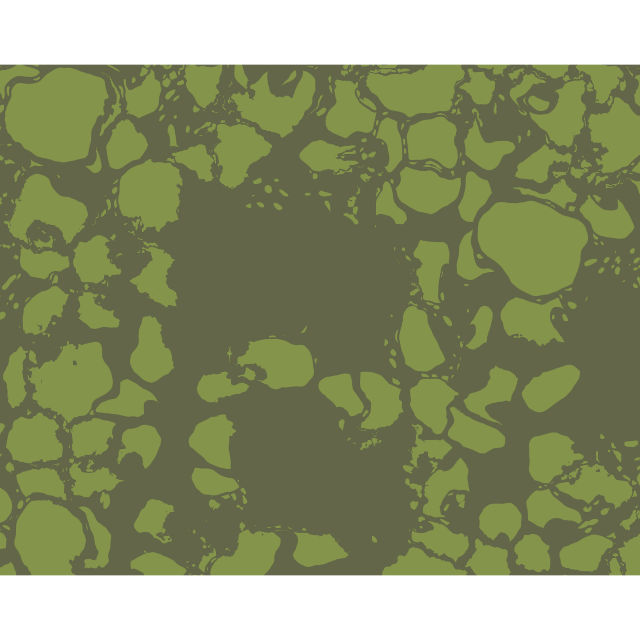
Reproduce this pattern procedurally as a WebGL 2 fragment shader.

```glsl
#version 300 es
precision highp float;
// Ragged green patches on dark olive, between two white bands.
// Large blobs, packed medium blobs and crumbs are scattered on jittered grids;
// fractal warping frays their outlines and a few clearings stay empty.

#define LARGE_CELL 0.25
#define MEDIUM_CELL 0.09
#define CRUMB_CELL 0.02
#define MOAT 0.013
#define GAP 0.007
#define WARP 0.045
#define BAND 0.101

uniform vec2 u_resolution;
out vec4 fragColor;

const vec3 OLIVE = vec3(0.392, 0.400, 0.290);
const vec3 GREEN = vec3(0.518, 0.580, 0.294);
const vec3 RIM = vec3(0.36, 0.39, 0.25);

// Clearings: centre and half size
const vec4 CLEARINGS[3] = vec4[3](
  vec4(0.45, 0.57, 0.165, 0.10),
  vec4(0.50, 0.245, 0.13, 0.088),
  vec4(0.96, 0.44, 0.065, 0.13));

vec2 hash2(vec2 p) {
  vec3 q = fract(p.xyx * vec3(0.1031, 0.1030, 0.0973));
  q += dot(q, q.yzx + 33.33);
  return fract((q.xx + q.yz) * q.zy);
}

vec2 noise2(vec2 p) {
  vec2 i = floor(p), f = fract(p);
  f = f * f * (3.0 - 2.0 * f);
  return mix(mix(hash2(i), hash2(i + vec2(1, 0)), f.x),
             mix(hash2(i + vec2(0, 1)), hash2(i + 1.0), f.x), f.y);
}

// Fractal displacement: some stretches of outline are smooth, others frayed
vec2 warp(vec2 p) {
  float rough = mix(0.22, 0.62, smoothstep(0.3, 0.7, noise2(p * 11.0 + 70.0).x));
  float amp = WARP, freq = 14.0;
  vec2 shift = vec2(0.0);
  for (int i = 0; i < 5; i++) {
    shift += amp * (noise2(p * freq + float(i) * 17.3) - 0.5);
    amp *= i < 1 ? 0.5 : rough;
    freq *= 2.1;
  }
  return p + shift;
}

float clearing(vec2 p) {
  float d = 1.0;
  for (int i = 0; i < 3; i++) {
    vec2 e = abs(p - CLEARINGS[i].xy) - CLEARINGS[i].zw + 0.03;
    d = min(d, length(max(e, 0.0)) + min(max(e.x, e.y), 0.0) - 0.03);
  }
  return d;
}

// Disc with an optional round bite taken from its side
float bittenDisc(vec2 p, float radius, vec2 h) {
  float angle = 6.2832 * h.x;
  vec2 bite = radius * 0.85 * vec2(cos(angle), sin(angle));
  float d = length(p) - radius;
  return h.y > 0.5 ? max(d, radius * 0.52 - length(p - bite)) : d;
}

float largeBlobs(vec2 p) {
  vec2 base = floor(p / LARGE_CELL);
  float d = 1.0;
  for (int k = 0; k < 9; k++) {
    vec2 id = base + vec2(k % 3 - 1, k / 3 - 1);
    vec2 h = hash2(id + 41.0), shape = hash2(id + 83.0);
    vec2 centre = (id + 0.5 + 0.46 * (h - 0.5)) * LARGE_CELL;
    float radius = mix(0.052, 0.08, shape.x);
    bool present = shape.y < 0.88 && clearing(centre) > radius * 0.6;
    vec2 local = (p - centre) * vec2(1.0, mix(0.9, 1.25, h.x));
    if (present) d = min(d, bittenDisc(local, radius, hash2(id + 127.0)));
  }
  return d;
}

// Discs clipped by their Voronoi cells, so that neighbours keep a gap
float mediumBlobs(vec2 p) {
  vec2 base = floor(p / MEDIUM_CELL), nearest = vec2(0.0), owner = base;
  float first = 1.0, second = 1.0;
  for (int k = 0; k < 9; k++) {
    vec2 id = base + vec2(k % 3 - 1, k / 3 - 1);
    vec2 centre = (id + 0.5 + 0.75 * (hash2(id + 11.0) - 0.5)) * MEDIUM_CELL;
    float dist = length(p - centre);
    second = min(second, max(first, dist));
    if (dist < first) { first = dist; nearest = centre; owner = id; }
  }
  float radius = mix(0.030, 0.047, hash2(owner + 29.0).x);
  float d = bittenDisc(p - nearest, radius, hash2(owner + 59.0));
  d = max(d, GAP - 0.5 * (second - first));
  return clearing(nearest) > 0.008 ? d : max(d, 0.02);
}

float crumbs(vec2 p) {
  vec2 base = floor(p / CRUMB_CELL);
  float d = 1.0;
  for (int k = 0; k < 9; k++) {
    vec2 id = base + vec2(k % 3 - 1, k / 3 - 1);
    vec2 centre = (id + 0.5 + 0.8 * (hash2(id + 7.0) - 0.5)) * CRUMB_CELL;
    vec2 h = hash2(id + 97.0);
    if (h.y < 0.7) d = min(d, length(p - centre) - mix(0.002, 0.0075, h.x));
  }
  return d;
}

void main() {
  vec2 uv = gl_FragCoord.xy / u_resolution;
  float px = 1.0 / min(u_resolution.x, u_resolution.y);
  vec2 p = warp(uv);
  float open = clearing(p);

  // Each smaller layer keeps clear of the larger ones
  float large = largeBlobs(p);
  float medium = max(mediumBlobs(p), max(MOAT - large, 0.004 - open));
  float patches = min(large, medium);
  float sparse = 0.06 * (0.46 - noise2(uv * 9.0 + 5.0).x);
  float bits = max(max(crumbs(p), sparse), max(0.004 - patches, -0.012 - open));
  float d = min(patches, bits);

  // Fill, thin darker rim, white bands
  float w = clamp(fwidth(d), 0.5 * px, 2.5 * px);
  vec3 color = mix(GREEN, OLIVE, smoothstep(-0.6 * w, 0.6 * w, d));
  color = mix(color, RIM, 0.35 * (1.0 - smoothstep(0.0, w, abs(d - 0.4 * w))));
  float inside = 0.5 - BAND + 0.5 * px - abs(uv.y - 0.5);
  color = mix(vec3(1.0), color, clamp(inside / px, 0.0, 1.0));
  fragColor = vec4(color, 1.0);
}
```
